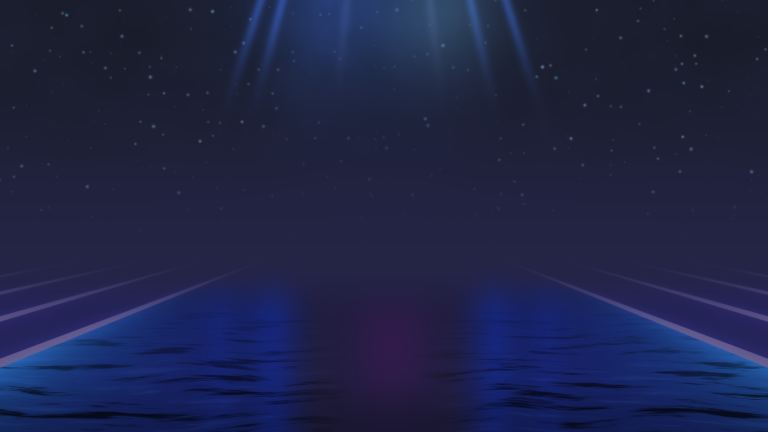
A Shadertoy shader for this background:

```glsl
// Night sky with overhead light rays above a dark, rippled blue stage floor with glowing rails.

const vec3 SKY_TOP = vec3(0.102, 0.115, 0.175);
const vec3 SKY_LOW = vec3(0.142, 0.142, 0.272);
const vec3 FLOOR_CENTRE = vec3(0.125, 0.115, 0.245);
const vec3 FLOOR_BLUE = vec3(0.085, 0.130, 0.390);
const vec3 FLOOR_SIDE = vec3(0.140, 0.135, 0.350);
const vec3 RAIL = vec3(0.430, 0.375, 0.560);
const vec3 RAIL_GLOW = vec3(0.040, 0.250, 0.260);
const vec3 MAGENTA = vec3(0.065, -0.010, 0.050);
const vec3 RAY_BLUE = vec3(0.060, 0.130, 0.300);
const float HORIZON = 0.393;
const float RAIL_START = 0.29;    // |x| where the inner rail meets the horizon
const float RAIL_STEP = 0.142;
const float RAIL_SLOPE = 0.39;
const int RAIL_COUNT = 4;
const float RAY_APEX = 1.9;       // height from which the rays fan out
const int RAY_COUNT = 6;
const float RAY_X[RAY_COUNT] = float[](-0.285, -0.235, -0.086, 0.106, 0.200, 0.282);

float hash(vec2 p) {
    vec3 q = fract(p.xyx * 0.1031);
    q += dot(q, q.yzx + 33.33);
    return fract((q.x + q.y) * q.z);
}

vec2 gradientAt(vec2 cell) {
    float a = 6.2832 * hash(cell);
    return vec2(cos(a), sin(a));
}

float gradientNoise(vec2 p) {
    vec2 i = floor(p), f = fract(p);
    vec2 u = f * f * f * (f * (f * 6.0 - 15.0) + 10.0);
    vec2 e = vec2(1.0, 0.0);
    float low = mix(dot(gradientAt(i), f), dot(gradientAt(i + e), f - e), u.x);
    float high = mix(dot(gradientAt(i + e.yx), f - e.yx), dot(gradientAt(i + 1.0), f - 1.0), u.x);
    return mix(low, high, u.y);
}

float fbm(vec2 p) {
    float sum = 0.0, amp = 0.6;
    for (int i = 0; i < 4; i++) {
        sum += amp * gradientNoise(p);
        p = p * 2.03 + 17.3;
        amp *= 0.55;
    }
    return sum;
}

float bump(float x, float width) {
    return exp(-x * x / (width * width));
}

// One jittered star per cell, mostly faint
vec3 stars(vec2 p, float cells) {
    vec2 cell = floor(p * cells);
    vec2 centre = 0.2 + 0.6 * vec2(hash(cell + 3.1), hash(cell + 71.7));
    float dist = length(fract(p * cells) - centre) / cells;
    float power = pow(hash(cell + 29.0), 7.0);
    float radius = 0.0015 + 0.0025 * power;
    vec3 tint = mix(vec3(0.2, 0.42, 0.5), vec3(0.45, 0.38, 0.46), hash(cell + 53.0));
    return tint * power * bump(dist, radius);
}

vec3 sky(vec2 p) {
    vec3 col = mix(SKY_LOW, SKY_TOP, smoothstep(HORIZON - 0.05, 0.92, p.y));
    float fall = 1.0 - p.y;

    // Soft haze and the two overhead glows
    float haze = fbm(p * 5.0 + 4.0);
    float upper = smoothstep(0.5, 0.9, p.y);
    col += vec3(0.012, 0.018, 0.035) * upper * haze;
    col += vec3(0.035, 0.085, 0.19) * bump(p.x + 0.14, 0.17) * bump(fall, 0.19) * (1.0 + 0.5 * haze);
    col += vec3(0.085, 0.155, 0.185) * bump(p.x - 0.13, 0.13) * bump(fall - 0.02, 0.14);
    col += vec3(0.005, 0.025, 0.065) * bump(p.x, 0.28) * bump(fall, 0.3);

    // Fanned rays, followed back to their position on the top edge
    float topX = p.x * (RAY_APEX - 1.0) / (RAY_APEX - p.y);
    for (int i = 0; i < RAY_COUNT; i++) {
        float outer = smoothstep(0.1, 0.26, abs(RAY_X[i]));
        float beam = bump(topX - RAY_X[i], 0.011) * bump(fall, 0.15);
        col += mix(vec3(0.045, 0.045, 0.07), RAY_BLUE, outer) * beam;
    }

    float spread = smoothstep(0.42, 0.7, p.y) * (0.45 + 0.55 * smoothstep(0.1, 0.5, abs(p.x)));
    return col + spread * (stars(p, 17.0) + 0.7 * stars(p + 5.3, 31.0));
}

vec3 stageFloor(vec2 p, float pixel) {
    float depth = HORIZON - p.y;
    float ax = abs(p.x);
    float inside = depth - RAIL_SLOPE * (ax - RAIL_START);
    float nearness = smoothstep(0.0, 0.14, depth);

    // Blue lanes with vertical reflections around a magenta centre
    vec3 water = mix(FLOOR_CENTRE, FLOOR_BLUE, smoothstep(0.13, 0.27, ax));
    water += vec3(0.0, 0.015, 0.085) * (bump(ax - 0.255, 0.045) + 0.6 * bump(ax - 0.38, 0.04));
    water += MAGENTA * bump(p.x - 0.02, 0.09) * bump(depth - 0.2, 0.13);
    water += RAIL_GLOW * exp(-max(inside, 0.0) * 9.0) * smoothstep(0.35, 0.95, ax);

    // Ripples flatten and tighten toward the horizon
    vec2 ripple = vec2(p.x * 2.2, -4.0 * log(depth + 0.12)) / vec2(depth + 0.25, 0.28);
    ripple.y += 1.2 * gradientNoise(p * vec2(3.0, 6.0));
    float wave = fbm(ripple * vec2(1.0, 1.6));
    float strength = smoothstep(0.06, 0.36, depth) * smoothstep(0.05, 0.3, ax);
    water *= 1.0 - 0.7 * strength * smoothstep(0.02, 0.35, wave);
    water += vec3(0.02, 0.04, 0.06) * strength * smoothstep(0.1, 0.4, -wave);
    water *= 1.0 - 0.2 * smoothstep(0.25, 0.39, depth);

    vec3 col = mix(FLOOR_SIDE, water, smoothstep(-0.012, 0.012, inside));
    col = mix(SKY_LOW, col, nearness);

    // Rails widen and brighten toward the viewer
    float halfWidth = 0.001 + 0.041 * depth;
    for (int i = 0; i < RAIL_COUNT; i++) {
        float k = float(i);
        float slope = RAIL_SLOPE / (1.0 + 0.36 * k);
        float offset = abs(depth - slope * (ax - RAIL_START - RAIL_STEP * k));
        float line = 1.0 - smoothstep(halfWidth - pixel, halfWidth + pixel, offset);
        float fade = smoothstep(-0.02, 0.19, depth);
        col += vec3(0.03, 0.03, 0.07) * fade * bump(offset, 3.0 * halfWidth);
        col = mix(col, RAIL, 0.85 * line * fade);
    }
    return col;
}

void mainImage(out vec4 fragColor, in vec2 fragCoord) {
    vec2 p = (fragCoord - vec2(0.5 * iResolution.x, 0.0)) / iResolution.y;
    float pixel = 1.0 / iResolution.y;
    vec3 col = p.y > HORIZON ? sky(p) : stageFloor(p, pixel);
    fragColor = vec4(clamp(col, 0.0, 1.0), 1.0);
}
```
